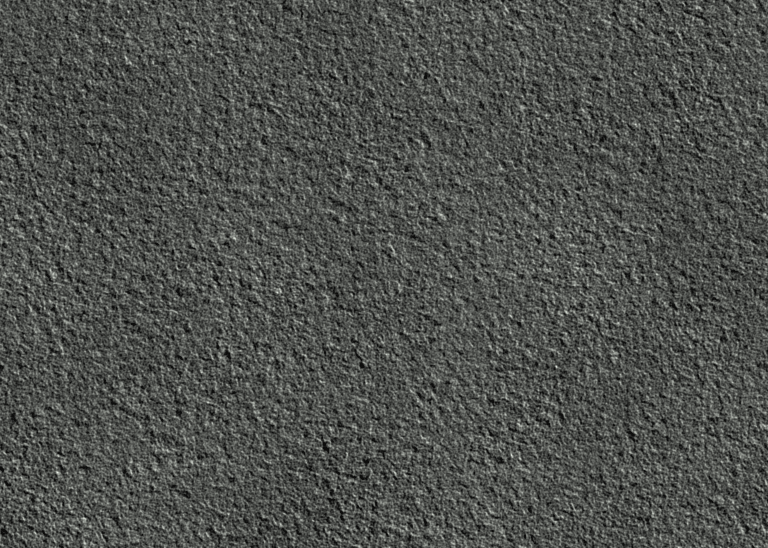
Write a Shadertoy shader that draws this texture.

```glsl
// Rough dark grey stone: small crumbly grains and pits under a raking light.
// Octaves of warped gradient noise are differenced along the light direction,
// mixed with crisp mineral grain, and modulated by broad patches of roughness.

const vec3  STONE_TINT    = vec3(0.994, 1.022, 0.979);
const float BASE_TONE     = 0.306;
const float CONTRAST      = 0.208;
const float GLINT         = 0.10;
const float PIT_DEPTH     = 0.07;
const float SPECK_AMOUNT  = 0.075;
const float GRAIN_AMOUNT  = 0.165;
const float TONE_DRIFT    = 0.055;
const vec2  LIGHT_STEP    = vec2(0.20, 0.17);   // in noise cells

// Feature counts per canvas height, with their weights
const float COARSE_FREQ   = 54.0;
const float BUMP_FREQ     = 110.0;
const float FINE_FREQ     = 192.0;
const float SPECK_FREQ    = 135.0;
const float GRAIN_FREQ    = 285.0;
const float WARP_FREQ     = 95.0;
const float WARP_AMOUNT   = 0.0055;
const float COARSE_WEIGHT = 0.56;
const float BUMP_WEIGHT   = 0.95;
const float FINE_WEIGHT   = 0.9;

float hash(vec2 cell) {
    uvec2 q = uvec2(ivec2(cell) + 32768);
    uint h = q.x * 1597334677u ^ q.y * 3812015801u;
    h = (h ^ (h >> 15)) * 2246822519u;
    h = (h ^ (h >> 13)) * 3266489917u;
    h ^= h >> 16;
    return float(h >> 8) / 16777216.0;
}

mat2 rotation(float angle) {
    float c = cos(angle), s = sin(angle);
    return mat2(c, s, -s, c);
}

// Contribution of one lattice corner with a random unit gradient
float corner(vec2 cell, vec2 offset) {
    float angle = 6.28319 * hash(cell);
    return dot(vec2(cos(angle), sin(angle)), offset);
}

float gradientNoise(vec2 p) {
    vec2 i = floor(p), f = p - i;
    vec2 u = f * f * f * (f * (f * 6.0 - 15.0) + 10.0);
    vec2 e = vec2(1.0, 0.0);
    float low  = mix(corner(i, f), corner(i + e.xy, f - e.xy), u.x);
    float high = mix(corner(i + e.yx, f - e.yx), corner(i + e.xx, f - e.xx), u.x);
    return mix(low, high, u.y);
}

// Slope of one bump layer facing the light; rotation hides the lattice
float relief(vec2 p, float freq, float angle) {
    mat2 turn = rotation(angle);
    vec2 q = turn * (p * freq) + angle * 37.0;
    vec2 toLight = turn * LIGHT_STEP;
    return gradientNoise(q - toLight) - gradientNoise(q + toLight);
}

void mainImage(out vec4 fragColor, in vec2 fragCoord) {
    vec2 p = fragCoord / iResolution.y;

    // Broad patches: where the surface is rougher, and slow tone changes
    float patches = gradientNoise(p * 5.0 + 11.3) + 0.8 * gradientNoise(p * 14.0 + 41.7);
    float lowerPart = 0.5 - p.y;
    float roughness = 1.0 + 0.28 * patches + 0.14 * lowerPart;
    float drift = gradientNoise(p * 3.0 + 71.9) + 0.7 * gradientNoise(p * 16.0 + 5.1)
                + 0.5 * gradientNoise(p * 31.0 + 57.4);

    // Warping breaks the bumps into short irregular flakes
    vec2 w = rotation(0.3) * p * WARP_FREQ;
    vec2 q = p + WARP_AMOUNT * vec2(gradientNoise(w + 17.2), gradientNoise(w + 93.6));

    // Bumps lit from the upper right
    float coarse = relief(q, COARSE_FREQ, 0.4);
    float bumps  = relief(q, BUMP_FREQ, 1.1);
    float fine   = relief(p, FINE_FREQ, 1.9);
    float slope  = COARSE_WEIGHT * coarse + BUMP_WEIGHT * bumps + FINE_WEIGHT * fine;

    // Facets turned fully to the light shine a little more
    float facing = max(slope, 0.0);
    float shade = CONTRAST * slope + GLINT * facing * facing;

    // Short shadowed crevices where coarse and medium slopes both turn away
    float pit = smoothstep(0.30, 0.75, -(0.8 * coarse + 0.8 * bumps));

    // Mineral specks and crisp grain, independent of the light
    float speck = gradientNoise(rotation(2.5) * q * SPECK_FREQ + 23.4);
    float grain = gradientNoise(rotation(0.7) * p * GRAIN_FREQ);

    float tone = BASE_TONE + roughness * (shade - PIT_DEPTH * pit)
               + SPECK_AMOUNT * speck + GRAIN_AMOUNT * grain + TONE_DRIFT * drift;
    fragColor = vec4(clamp(STONE_TINT * max(tone, 0.05), 0.0, 1.0), 1.0);
}
```
